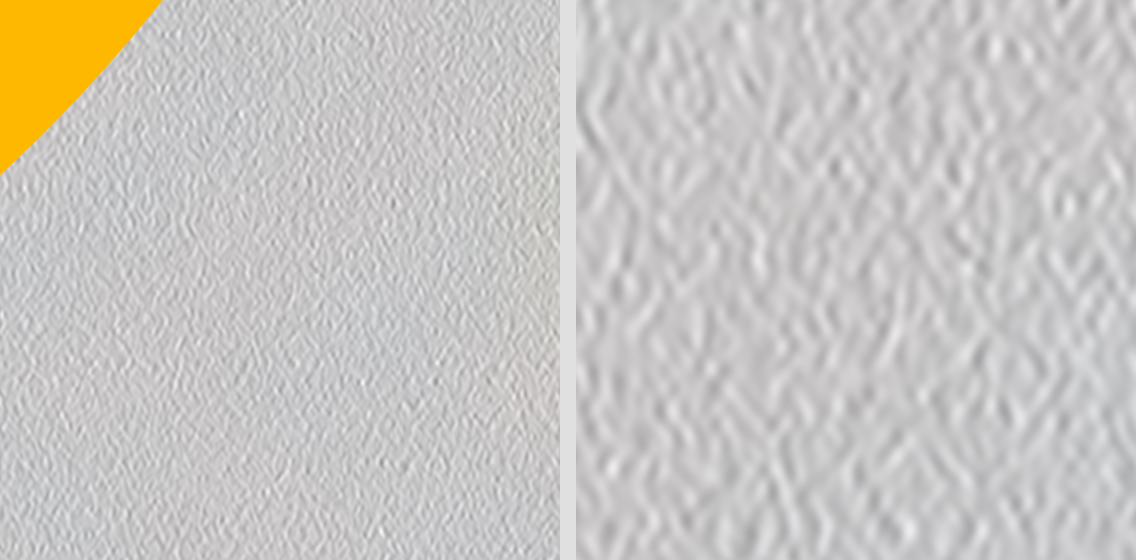
Left: the whole. Right: its middle third, enlarged.
Give the GLSL for this texture, as a Shadertoy shader.

```glsl
// Pale grey pebbled sheet of short slanted grains, with an amber disc edge in the upper left corner.

vec4 hash4(vec3 cell) {
    vec4 h = fract(cell.xyzx * vec4(0.1031, 0.1030, 0.0973, 0.1099));
    h += dot(h, h.wzxy + 33.33);
    return fract((h.xxyz + h.yzzw) * h.zywx);
}

// Cellular noise: each cell scatters four rippled, elongated grains
float grain(vec2 p) {
    vec2 home = floor(p);
    float sum = 0.0;
    for (int y = -1; y <= 1; y++)
    for (int x = -1; x <= 1; x++)
    for (int i = 0; i < 4; i++) {
        vec2 cell = home + vec2(x, y);
        vec4 rnd = hash4(vec3(cell + 17.0, float(i) * 7.0 + 3.0));
        vec2 d = p - cell - rnd.xy;

        // Lean to either side of the vertical
        float lean = (i % 2 == 0 ? 0.42 : -0.42) + 0.5 * (rnd.z - 0.5);
        float across = d.x * cos(lean) - d.y * sin(lean);
        float along = d.x * sin(lean) + d.y * cos(lean);

        float envelope = exp(-across * across / 0.16 - along * along / 0.27);
        float frequency = mix(6.5, 10.0, fract(rnd.z * 7.0 + rnd.x));
        sum += envelope * cos(across * frequency + 6.2832 * rnd.w);
    }
    return sum;
}

// Layered sines: broad, faint drift between -1 and 1
float drift(vec2 p) {
    return 0.5 * sin(p.x * 9.0 + 2.0 * sin(p.y * 5.0))
         + 0.3 * sin(p.y * 13.0 - p.x * 7.0 + 1.0)
         + 0.2 * sin(p.x * 23.0 + p.y * 17.0 + 4.0);
}

void mainImage(out vec4 fragColor, in vec2 fragCoord) {
    vec2 uv = fragCoord / iResolution.y;

    // Grey sheet with grain
    vec3 color = vec3(0.781, 0.776, 0.781);
    color += 0.049 * grain(uv * 44.0);

    // Cool and warm patches, warmest near the right edge
    color += vec3(-0.007, 0.002, 0.005) * drift(uv);
    color += 0.005 * drift(uv.yx * 1.4 + 2.0);
    float warmth = exp(-dot(uv - vec2(1.0, 0.6), (uv - vec2(1.0, 0.6)) * vec2(60.0, 12.0)));
    color += vec3(0.004, 0.003, -0.018) * warmth;

    // Amber disc, mostly outside the canvas
    float disc = length(uv - vec2(-1.901, 2.743)) - 2.8;
    float soft = max(0.0012, 0.8 / iResolution.y);
    color = mix(color, vec3(1.0, 0.72, 0.0), 1.0 - smoothstep(-soft, soft, disc));

    fragColor = vec4(clamp(color, 0.0, 1.0), 1.0);
}
```
